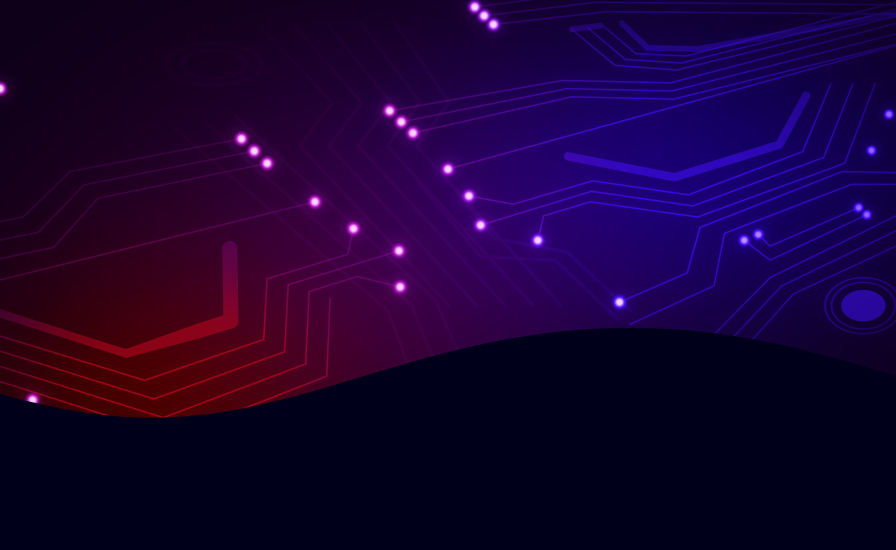
Give the GLSL for this background, as a Shadertoy shader.

```glsl
// Glowing circuit traces over a red, violet and blue haze, cut off by a dark wave.
#define SPAN 768.0          // grid units across the canvas
#define WIRE_HALF 0.65      // half width of a thin trace
#define WIRE_ALPHA 0.72
#define FAINT_ALPHA 0.17
#define BAND_ALPHA 0.6
#define EMPTY 1e4           // distance before anything is drawn
#define WAVE_COLOR vec3(0.0, 0.0, 0.105)
#define RED_INK vec3(0.72, 0.02, 0.12)
#define VIOLET_INK vec3(0.48, 0.03, 0.52)
#define BLUE_INK vec3(0.25, 0.05, 0.95)

vec2 p;                     // grid position, y pointing down
float px;                   // one pixel in grid units
float wire = EMPTY;         // distance to the nearest trace
float pad = EMPTY;          // distance to the nearest pad

float cover(float d) { return clamp(0.5 - d / px, 0.0, 1.0); }

float haze(vec2 center, vec2 radius) {
    vec2 q = (p - center) / radius;
    return exp(-dot(q, q));
}

float segment(vec2 a, vec2 b) {
    vec2 ab = b - a;
    return length(p - a - ab * clamp(dot(p - a, ab) / max(dot(ab, ab), 1e-4), 0.0, 1.0));
}

float path(vec2 a, vec2 b, vec2 c, vec2 d) {
    return min(segment(a, b), min(segment(b, c), segment(c, d)));
}

// Approximate distance to an ellipse outline, negative inside
float ellipse(vec2 center, vec2 radius) {
    return length((p - center) / radius) * radius.y - radius.y;
}

void addPad(vec2 at) { pad = min(pad, length(p - at)); }

// Single trace that starts at a pad
void lead(vec2 a, vec2 b) {
    wire = min(wire, segment(a, b));
    addPad(a);
}
void lead(vec2 a, vec2 b, vec2 c) {
    lead(a, b);
    wire = min(wire, segment(b, c));
}

// Parallel traces: xy is a corner of the first, zw the step to the next
void bundle(int count, bool padded, vec4 a, vec4 b, vec4 c, vec4 d) {
    for (int i = 0; i < count; i++) {
        float k = float(i);
        vec2 head = a.xy + k * a.zw;
        wire = min(wire, path(head, b.xy + k * b.zw, c.xy + k * c.zw, d.xy + k * d.zw));
        if (padded) addPad(head);
    }
}
void bundle(int count, bool padded, vec4 a, vec4 b, vec4 c) { bundle(count, padded, a, b, c, c); }

void mainImage(out vec4 fragColor, in vec2 fragCoord) {
    px = SPAN / iResolution.x;
    p = vec2(fragCoord.x, iResolution.y - fragCoord.y) * px;

    // Coloured haze
    float red = haze(vec2(140, 340), vec2(170, 120));
    float violet = haze(vec2(320, 240), vec2(240, 180));
    float blue = haze(vec2(575, 155), vec2(230, 135));
    vec3 col = vec3(0.05, 0.0, 0.09) + violet * vec3(0.16, 0.0, 0.13)
             + red * vec3(0.17, 0.0, -0.14) + blue * vec3(0.01, 0.0, 0.33);
    float east = smoothstep(320.0, 560.0, p.x);
    vec3 ink = mix(mix(VIOLET_INK, BLUE_INK, east), RED_INK, smoothstep(0.1, 0.8, red));
    float strength = min(0.14 + 0.85 * max(red, blue) + 0.4 * violet, 1.0);

    // Faint traces behind
    bundle(5, false, vec4(225, 25, 28, -2), vec4(285, 88, 25, 0), vec4(257, 125, 25, 0), vec4(385, 262, 24, 0));
    bundle(3, false, vec4(150, 110, 26, -5), vec4(333, 267, 20, -5), vec4(350, 314, 21, -7));
    bundle(2, false, vec4(359, 157, 27, 0), vec4(412, 220, 11, -16), vec4(476, 223, 10, -7), vec4(530, 274, 10, -8));
    wire = min(wire, abs(abs(ellipse(vec2(183, 55), vec2(34, 15))) - 3.0));
    col = mix(col, ink, FAINT_ALPHA * strength * cover(wire - 1.4));
    wire = EMPTY;

    // Broad bands
    float band = path(vec2(-5, 267), vec2(108, 303), vec2(198, 275), vec2(197, 213))
               - mix(3.5, 6.5, smoothstep(90.0, 190.0, p.x));
    band = min(band, path(vec2(487, 134), vec2(578, 152), vec2(668, 124), vec2(691, 82)) - 3.6);
    band = min(band, path(vec2(533, 20), vec2(555, 41), vec2(598, 42), vec2(768, 12)) - 2.5);
    band = min(band, segment(vec2(490, 25), vec2(515, 22)) - 2.5);
    col = mix(col, ink, BAND_ALPHA * strength * cover(band));

    // Left traces
    bundle(3, true, vec4(207, 119, 11, 10.5), vec4(60, 147, 12, 11.5), vec4(20, 186, 13, 13), vec4(-20, 194, 0, 16));
    bundle(4, false, vec4(229, 239, 18, 5.5), vec4(226, 291, 18, 10.5), vec4(124, 326, 8, 16), vec4(0, 288, 0, 13));
    lead(vec2(270, 173), vec2(0, 240));
    lead(vec2(303, 196), vec2(298, 218), vec2(229, 239));
    lead(vec2(342, 215), vec2(247, 244));
    lead(vec2(343, 246), vec2(306, 237), vec2(265, 250));

    // Right traces
    bundle(3, true, vec4(334, 95, 10, 9.5), vec4(482, 69, 4, 7), vec4(575, 71, 1, 7), vec4(768, 20, 0, 9));
    bundle(3, true, vec4(407, 6, 8, 7.5), vec4(500, -6, 10, 8), vec4(768, -4, 0, 8));
    bundle(3, false, vec4(490, 25, 14, -1), vec4(527, 56, 9, -5), vec4(580, 60, 4, -6), vec4(768, 14, 0, -6));
    bundle(3, false, vec4(508, 155, -1, 9), vec4(590, 167, 4, 9.5), vec4(688, 130, 18, 5), vec4(712, 72, 19, 0));
    bundle(2, false, vec4(589, 234, 23, 11), vec4(600, 195, 21, 5), vec4(722, 147, 8, 11), vec4(768, 148, 0, 10));
    bundle(3, false, vec4(605, 294, 16, 3), vec4(660, 238, 10, 7), vec4(768, 185, 0, 13));
    lead(vec2(384, 145), vec2(768, 39));
    lead(vec2(402, 168), vec2(440, 175), vec2(508, 155));
    lead(vec2(412, 193), vec2(507, 164));
    lead(vec2(461, 206), vec2(466, 185), vec2(506, 173));
    lead(vec2(531, 259), vec2(589, 234));
    wire = min(wire, segment(vec2(540, 278), vec2(612, 245)));
    lead(vec2(650, 201), vec2(660, 211), vec2(736, 178));
    lead(vec2(638, 206), vec2(660, 223), vec2(743, 184));
    addPad(vec2(736, 178)); addPad(vec2(743, 184)); addPad(vec2(747, 129));
    addPad(vec2(762, 98)); addPad(vec2(0, 76)); addPad(vec2(28, 343));

    // Ringed disc, then all traces
    vec2 disc = vec2(740, 262);
    wire = min(wire, abs(abs(ellipse(disc, vec2(30, 22))) - 2.0));
    col = mix(col, ink, 0.55 * cover(ellipse(disc, vec2(19, 13.5))));
    float line = cover(wire - WIRE_HALF) + 0.12 * exp(-wire / 3.0);
    col = mix(col, ink, min(WIRE_ALPHA * strength * line, 1.0));

    // Glowing pads, smaller and dimmer to the far right
    float rim = smoothstep(560.0, 700.0, p.x);
    pad /= mix(1.0, 0.72, rim);
    vec3 padColor = mix(VIOLET_INK * 1.6, BLUE_INK * 1.2, east);
    col += 0.14 * padColor * exp(-pad * pad / 110.0);
    col = mix(col, padColor, 0.9 - 0.9 * smoothstep(3.5, 7.5, pad));
    col = mix(col, vec3(1.0, 0.86, 1.0), mix(0.95, 0.4, rim) * smoothstep(5.0, 1.5, pad));

    // Dark wave in front
    float phase = (p.x - 130.0) * 3.1416 / 410.0;
    float swell = sin(phase);
    float crest = 319.5 + 38.5 * cos(phase) - 4.0 * swell * swell;
    fragColor = vec4(mix(col, WAVE_COLOR, cover(crest - p.y)), 1.0);
}
```
